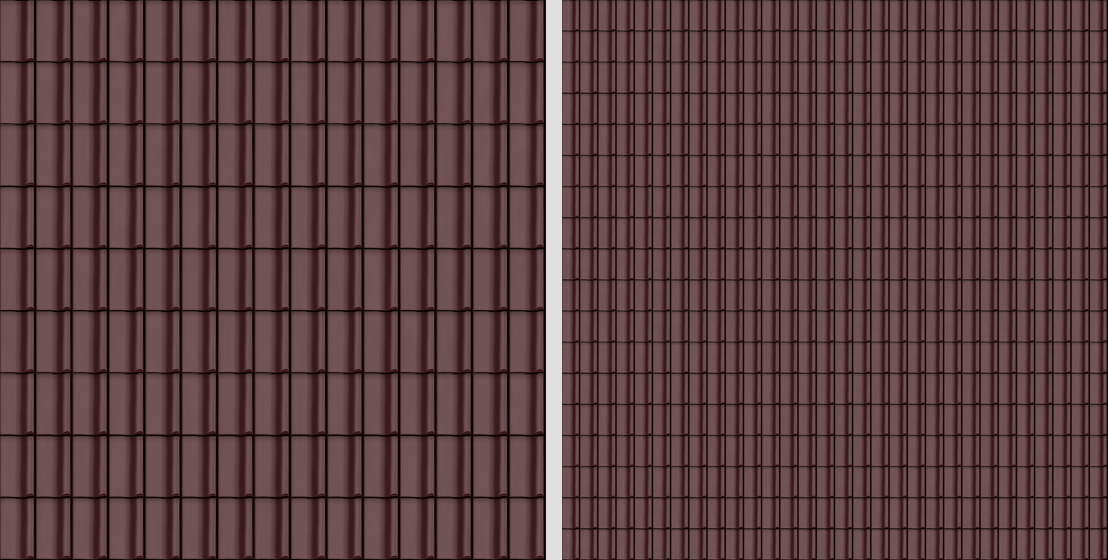
Left, the tile; right, the same tile 2 across and 2 down.
Reproduce this texture procedurally as a WebGL 1 fragment shader.

```glsl
precision highp float;
// Glazed roof tiles in straight rows: each tile has a flat pan, a shaded valley
// and a raised roll on its right, with a curled lip at the foot and black joints.
// One cross profile shades every cell; wrapping noise adds faint wear.

#define TILES vec2(15.0, 9.0)
#define PAN vec3(0.445, 0.325, 0.333)
#define SHADE vec3(0.375, 0.255, 0.260)
#define VALLEY vec3(0.225, 0.100, 0.108)
#define LIP vec3(0.200, 0.055, 0.060)
#define JOINT vec3(0.030, 0.000, 0.000)
#define JOINT_LEFT 0.937
#define JOINT_RIGHT 0.990
#define LIP_HEIGHT 0.036
#define WEAR 0.035
#define TONE_SHIFT 0.025

uniform vec2 u_resolution;

float hash(vec2 p) {
  return fract(sin(dot(p, vec2(127.1, 311.7))) * 43758.5453);
}

// Value noise whose lattice wraps after a whole period.
float wrapNoise(vec2 p, vec2 period) {
  vec2 i = floor(p);
  vec2 f = fract(p);
  f = f * f * (3.0 - 2.0 * f);
  vec2 a = mod(i, period);
  vec2 b = mod(i + 1.0, period);
  float low = mix(hash(a), hash(vec2(b.x, a.y)), f.x);
  float high = mix(hash(vec2(a.x, b.y)), hash(b), f.x);
  return mix(low, high, f.y);
}

// Soft band that is 1 between the two inner limits.
float band(float x, float riseFrom, float riseTo, float fallFrom, float fallTo) {
  return smoothstep(riseFrom, riseTo, x) * (1.0 - smoothstep(fallFrom, fallTo, x));
}

// Smoothed step of half-width w around an edge.
float edge(float at, float x, float w) {
  return smoothstep(at - w, at + w, x);
}

// Shading from left to right across one tile.
vec3 crossProfile(float x) {
  vec3 color = mix(PAN, SHADE, 0.35 * (1.0 - smoothstep(0.0, 0.12, x)));
  color = mix(color, SHADE, band(x, 0.40, 0.50, 0.74, 0.81));
  color = mix(color, VALLEY, band(x, 0.50, 0.63, 0.69, 0.78));
  color = mix(color, SHADE, 0.6 * band(x, 0.83, 0.86, 0.87, 0.90));
  return mix(color, VALLEY, 0.75 * smoothstep(0.89, 0.95, x));
}

void main() {
  vec2 uv = gl_FragCoord.xy / u_resolution;
  vec2 grid = uv * TILES;
  vec2 cell = mod(floor(grid), TILES);
  vec2 p = fract(grid);
  vec2 soft = 0.6 * TILES / u_resolution;
  float seed = hash(cell + 3.7);

  // Glazed body, with a slight bend along its length
  float bend = 0.008 * sin(6.2832 * p.y);
  vec3 color = crossProfile(p.x + bend);

  // Tone per tile, cloudy wear and fine lengthwise streaks
  float clouds = wrapNoise(grid * vec2(3.0, 4.0), TILES * vec2(3.0, 4.0));
  float streaks = wrapNoise(grid * vec2(12.0, 2.0), TILES * vec2(12.0, 2.0));
  color *= 1.0 + TONE_SHIFT * (seed - 0.5)
         + WEAR * (clouds - 0.5) + WEAR * (streaks - 0.5);

  // Shadow under the row above, deepest in the valley
  float valley = band(p.x, 0.35, 0.52, 0.72, 0.84);
  color *= 1.0 - 0.18 * smoothstep(0.88, 1.0, p.y);
  color = mix(color, JOINT, (0.35 + 0.6 * valley) * edge(0.984, p.y, soft.y));

  // Curled lip at the foot, with a thin glint on its crest
  float curl = band(p.x, 0.60, 0.83, 0.88, 0.98);
  float wave = 0.004 * sin(6.2832 * p.x + seed);
  float foot = 0.012 + wave + 0.014 * curl;
  float crest = foot + 0.007 + LIP_HEIGHT * curl;
  float underCrest = 1.0 - edge(crest, p.y, soft.y);
  float glint = curl * band(p.y, crest, crest + 0.010, crest + 0.014, crest + 0.035);
  color = mix(color, PAN, 0.45 * glint);
  color = mix(color, LIP, underCrest * mix(0.55, 0.95, curl));
  float fold = band(p.y, foot, foot + 0.012, foot + 0.015, foot + 0.030);
  color = mix(color, SHADE, 0.30 * curl * fold);

  // Black joints below and beside the tile
  float rowJoint = 1.0 - edge(foot, p.y, soft.y);
  float flare = 0.015 * curl * (1.0 - smoothstep(0.02, 0.10, p.y));
  float left = JOINT_LEFT + bend * 0.6 + flare;
  float sideJoint = edge(left, p.x, soft.x) * (1.0 - edge(JOINT_RIGHT, p.x, soft.x));
  float rim = 1.0 - smoothstep(0.0, 0.035, min(p.x, 1.0 - p.x));
  color = mix(color, VALLEY, 0.7 * rim);
  color = mix(color, JOINT, max(rowJoint * 0.92, sideJoint));

  gl_FragColor = vec4(color, 1.0);
}
```
